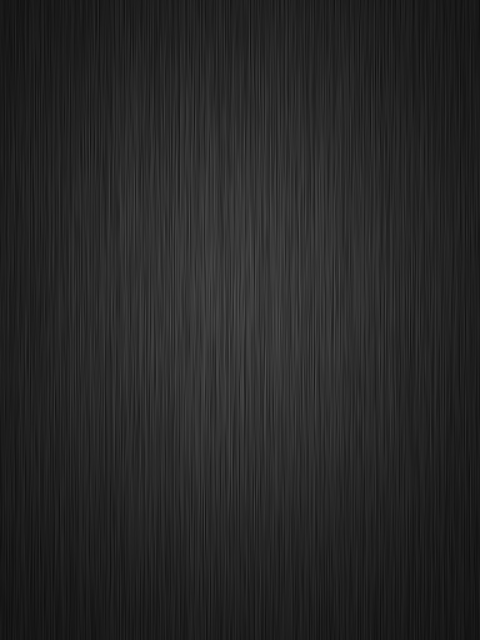
Reproduce this texture procedurally as a WebGL 2 fragment shader.

```glsl
#version 300 es
precision highp float;
precision highp int;
// Dark brushed metal: fine vertical streaks under a soft central glow.

#define EDGE_TONE 0.074
#define GLOW_TONE 0.228
#define GLOW_CENTER vec2(0.5, 0.54)
#define GLOW_FALLOFF vec2(5.0, 5.0)
#define LONG_GRID vec2(384.0, 6.0)
#define SHORT_GRID vec2(384.0, 22.0)
#define STREAK_WEIGHTS vec2(0.43, 0.33)
#define STREAK_CONTRAST 1.2
#define GROOVE_RELIEF 0.25

uniform vec2 u_resolution;
out vec4 fragColor;

// Integer hash of a cell and a layer number, from 0 to 1.
float hash(ivec2 cell, int layer) {
    uint h = uint(cell.x) * 1597334677u ^ uint(cell.y) * 3812015801u;
    h ^= uint(layer + 1) * 2654435769u;
    h = (h ^ (h >> 16)) * 2146121005u;
    h = (h ^ (h >> 15)) * 2221713035u;
    h ^= h >> 16;
    return float(h >> 8) / 16777216.0;
}

// Smooth noise along one column, shifted so that streak ends do not line up.
float columnNoise(int column, float y, int layer) {
    float shifted = y + 7.0 * hash(ivec2(column, -9), layer);
    int row = int(floor(shifted));
    float blend = smoothstep(0.0, 1.0, fract(shifted));
    return mix(hash(ivec2(column, row), layer),
               hash(ivec2(column, row + 1), layer), blend) - 0.5;
}

// One groove, set off against its two neighbours.
float groove(int column, float y, int layer) {
    float sides = columnNoise(column - 1, y, layer)
                + columnNoise(column + 1, y, layer);
    return columnNoise(column, y, layer) - GROOVE_RELIEF * sides;
}

// Grooves side by side, their edges smoothed over one pixel.
float streaks(vec2 uv, vec2 grid, int layer) {
    vec2 p = uv * grid;
    float x = p.x - 0.5;
    int column = int(floor(x));
    float pixelsPerColumn = max(u_resolution.x / grid.x, 1.0);
    float blend = clamp((fract(x) - 0.5) * pixelsPerColumn + 0.5, 0.0, 1.0);
    return mix(groove(column, p.y, layer),
               groove(column + 1, p.y, layer), blend);
}

void main() {
    vec2 uv = gl_FragCoord.xy / u_resolution;

    // Broad light, fading towards the edges
    vec2 offset = uv - GLOW_CENTER;
    float glow = exp(-dot(offset * offset, GLOW_FALLOFF));
    float tone = mix(EDGE_TONE, GLOW_TONE, glow);

    // Brushed streaks scale with the light
    vec2 layers = vec2(streaks(uv, LONG_GRID, 0),
                       streaks(uv, SHORT_GRID, 1));
    tone *= 1.0 + STREAK_CONTRAST * dot(layers, STREAK_WEIGHTS);

    fragColor = vec4(vec3(clamp(tone, 0.0, 1.0)), 1.0);
}
```
